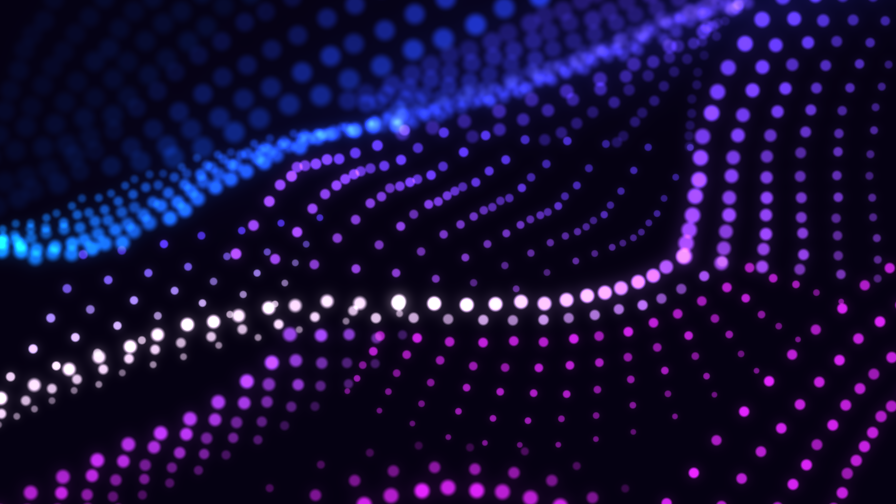
Write a WebGL 2 fragment shader that draws this background.

```glsl
#version 300 es
precision highp float;
// Glowing particle waves on a dark violet field. Each wave is a sheet of dots:
// rows are cubic Bezier curves blended between two boundary curves, and the
// dots sit at even parameter steps, so they bunch up where a curve folds.
uniform vec2 u_resolution;
out vec4 fragColor;

const vec3 NIGHT   = vec3(0.02, 0.004, 0.07);
const vec3 NAVY    = vec3(0.02, 0.13, 0.4);
const vec3 AZURE   = vec3(0.05, 0.5, 1.0);
const vec3 BLUE    = vec3(0.12, 0.22, 0.9);
const vec3 VIOLET  = vec3(0.32, 0.2, 0.95);
const vec3 ORCHID  = vec3(0.64, 0.28, 0.98);
const vec3 MAGENTA = vec3(0.76, 0.12, 0.86);
const vec3 WHITE   = vec3(0.97, 0.84, 1.0);

// The four control points of a Bezier curve, split by axis
struct Curve { vec4 x, y; };

vec2 hash2(vec2 p) {
  vec2 q = vec2(dot(p, vec2(127.1, 311.7)), dot(p, vec2(269.5, 183.3)));
  return fract(sin(q) * 43758.5);
}

float lowest(vec4 v)  { return min(min(v.x, v.y), min(v.z, v.w)); }
float highest(vec4 v) { return max(max(v.x, v.y), max(v.z, v.w)); }

// The control points bound the curve, so distant rows can be skipped
bool isNear(vec2 p, Curve c, float margin) {
  vec2 low = vec2(lowest(c.x), lowest(c.y)) - margin;
  vec2 high = vec2(highest(c.x), highest(c.y)) + margin;
  return all(greaterThan(p, low)) && all(lessThan(p, high));
}

vec2 bezier(Curve c, float t) {
  float s = 1.0 - t;
  vec4 w = vec4(s * s * s, 3.0 * s * s * t, 3.0 * s * t * t, t * t * t);
  return vec2(dot(c.x, w), dot(c.y, w));
}

// Soft disc with a faint halo
float glowDot(float d, float r, float blur) {
  float edge = max(r * blur, 9.0 / u_resolution.y);
  return 1.0 - smoothstep(r - edge, r + edge, d) + 0.13 * exp(-d * d / (3.0 * r * r));
}

// count = rows, dots; size = first and last radius, first and last brightness
vec3 sheet(vec2 p, Curve a, Curve b, vec2 count, vec4 size, float blur, vec3 c0, vec3 c1) {
  vec3 light = vec3(0.0);
  for (float row = 0.0; row < count.x; row++) {
    float v = row / max(count.x - 1.0, 1.0);
    float r = mix(size.x, size.y, v);
    Curve c = Curve(mix(a.x, b.x, v), mix(a.y, b.y, v));
    if (!isNear(p, c, 4.0 * r)) continue;
    for (float i = 0.0; i < count.y; i++) {
      float t = i / (count.y - 1.0);
      vec2 rnd = hash2(vec2(i, row) + size.xy);
      vec2 center = bezier(c, t) + 0.2 * blur * (rnd - 0.5);
      float gain = mix(size.z, size.w, v) * mix(0.75, 1.1, rnd.x);
      light += mix(c0, c1, t) * gain * glowDot(distance(p, center), r, blur);
    }
  }
  return min(light, 1.0);
}

vec3 screen(vec3 base, vec3 light) { return 1.0 - (1.0 - base) * (1.0 - light); }

void main() {
  // Sixteen by nine units over the canvas
  vec2 p = gl_FragCoord.xy / u_resolution.y * 9.0;

  // Night field with a blue haze growing along the rising band
  float offset = p.y - 4.7 - 0.33 * p.x;
  vec3 col = NIGHT + BLUE * 0.011 * p.x * exp(-offset * offset);

  // Out of focus dots above the band, fading to the upper left
  col = screen(col, sheet(p, Curve(vec4(3.1, 5.2, 7.3, 9.6), vec4(6.2, 7, 8.1, 9.1)),
    Curve(vec4(1.4, 2.7, 4.2, 6.2), vec4(5.9, 7.6, 8.6, 9.6)), vec2(4, 13), vec4(0.18, 0.16, 0.8, 0.25), 0.5, NAVY, BLUE));
  col = screen(col, sheet(p, Curve(vec4(1, 2.3, 3.6, 5.2), vec4(5.7, 7.6, 8.6, 9.6)),
    Curve(vec4(-0.4, 0, 0.5, 1.4), vec4(5.1, 7.4, 8.4, 9.5)), vec2(5, 13), vec3(0.17, 0.32, 0.2).xxyz, 0.6, NAVY, NAVY));
  col = screen(col, sheet(p, Curve(vec4(7.1, 9, 10.8, 12.7), vec4(7.1, 7.4, 8.1, 9)),
    Curve(vec4(6.2, 8, 9.6, 11), vec4(7.2, 8, 8.6, 9.2)), vec2(4, 15), vec4(0.13, 0.16, 0.4, 0.35), 0.5, BLUE, VIOLET));

  // Bright blue band, left then right
  col = screen(col, sheet(p, Curve(vec4(0, 2.7, 4, 7.1), vec4(4.55, 3.85, 6.65, 6.8)),
    Curve(vec4(0, 2.1, 3.1, 7.1), vec4(4.9, 5.5, 6.35, 6.85)), vec2(5, 24), vec4(0.12, 0.07, 1, 0.5), 0.6, AZURE, BLUE));
  col = screen(col, sheet(p, Curve(vec4(6.9, 9, 11, 13.3), vec4(6.8, 7.1, 8, 9)),
    Curve(vec4(6.9, 8.8, 10.8, 12.9), vec4(6.95, 7.3, 8.2, 9.1)), vec2(4, 28), vec3(0.1, 0.5, 0.3).xxyz, 0.7, BLUE, VIOLET));

  // Folded wavelets and the slope joining them to the band
  col = screen(col, sheet(p, Curve(vec4(4.2, 5.7, 5.1, 7.2), vec4(4.45, 6.95, 5.5, 6.65)),
    Curve(vec4(9.2, 11.8, 11.2, 12.3), vec4(3.85, 5.2, 4.1, 6.35)), vec2(8, 13), vec4(0.095, 0.06, 1, 0.5), 0.3, ORCHID, VIOLET));
  col = screen(col, sheet(p, Curve(vec4(7.2, 9, 11.2, 13.1), vec4(6.65, 6.95, 7.6, 8.8)),
    Curve(vec2(12.3, 13.2).xxxy, vec4(6.35, 7, 7.8, 9)), vec2(5, 11), vec4(0.12, 0.08, 0.6, 0.25), 0.4, VIOLET, VIOLET));

  // Sparse dots rising from the ridge on the left
  col = screen(col, sheet(p, Curve(vec4(0.2, 0.7, 1.15, 1.5), vec4(2.25, 3, 3.6, 4.45)),
    Curve(vec4(4.9, 5.2, 5.4, 5.7), vec4(3.6, 4.1, 4.45, 5.1)), vec2(7, 5), vec4(0.08, 0.06, 1, 0.7), 0.3, WHITE, VIOLET));

  // White ridge, then the columns climbing to the upper right
  col = screen(col, sheet(p, Curve(vec4(0, 2.9, 4.2, 7.1), vec4(1.85, 3.2, 3.6, 3.62)),
    Curve(vec4(0, 1.25, 2.9, 7.1), vec4(1.4, 2, 2.8, 3.4)), vec2(3, 14), vec4(0.11, 0.06, 1.2, 0.5), 0.4, WHITE, WHITE));
  col = screen(col, sheet(p, Curve(vec4(7.1, 10, 11, 12.2), vec4(3.62, 3.5, 3.6, 4.4)),
    Curve(vec4(6.7, 9.8, 11.4, 12.9), vec4(3.3, 3.3, 3.1, 4.35)), vec2(2, 14), vec4(0.12, 0.09, 1.2, 0.8), 0.3, WHITE, ORCHID));
  col = screen(col, sheet(p, Curve(vec4(12.2, 12.6, 12.1, 14), vec4(4.4, 5.3, 7.2, 9.05)),
    Curve(vec4(15.7, 15.6, 15.1, 16.7), vec4(4.05, 5.5, 7.4, 9.05)), vec2(6, 14), vec4(0.135, 0.07, 1.1, 0.5), 0.35, ORCHID, VIOLET));

  // Magenta trough, lower right slope, lower left slope and bottom arc
  col = screen(col, sheet(p, Curve(vec4(6.8, 9.6, 11.6, 13.4), vec4(3, 2.8, 2.7, 4.2)),
    Curve(vec4(6.2, 8.7, 11.7, 15), vec3(2, 0.5, 3.6).xyyz), vec2(5, 14), vec4(0.085, 0.05, 0.9, 0.55), 0.3, MAGENTA, MAGENTA));
  col = screen(col, sheet(p, Curve(vec4(15.9, 14.6, 13.3, 11.9), vec4(4.2, 3.3, 1.75, 0)),
    Curve(vec4(16.4, 15.6, 15.3, 14.9), vec4(2.2, 1.55, 0.9, -0.1)), vec2(4, 10), vec4(0.09, 0.1, 1, 0.9), 0.3, MAGENTA, MAGENTA));
  col = screen(col, sheet(p, Curve(vec4(0, 1.9, 4, 5.2), vec4(-0.1, 1.1, 1.35, 3)),
    Curve(vec4(2.1, 3.5, 5.6, 7.2), vec4(-0.1, 0.7, 1.35, 3)), vec2(5, 11), vec4(0.12, 0.08, 1, 0.35), 0.4, MAGENTA, ORCHID));
  col = screen(col, sheet(p, Curve(vec4(6.5, 7.7, 8.8, 10), vec2(0, 0.35).xyyx),
    Curve(vec4(4.8, 6.9, 9, 11.2), vec2(0.3, 1.3).xyyx), vec2(3, 8), vec4(0.13, 0.07, 1, 0.3), 0.4, MAGENTA, MAGENTA));

  fragColor = vec4(col, 1.0);
}
```
